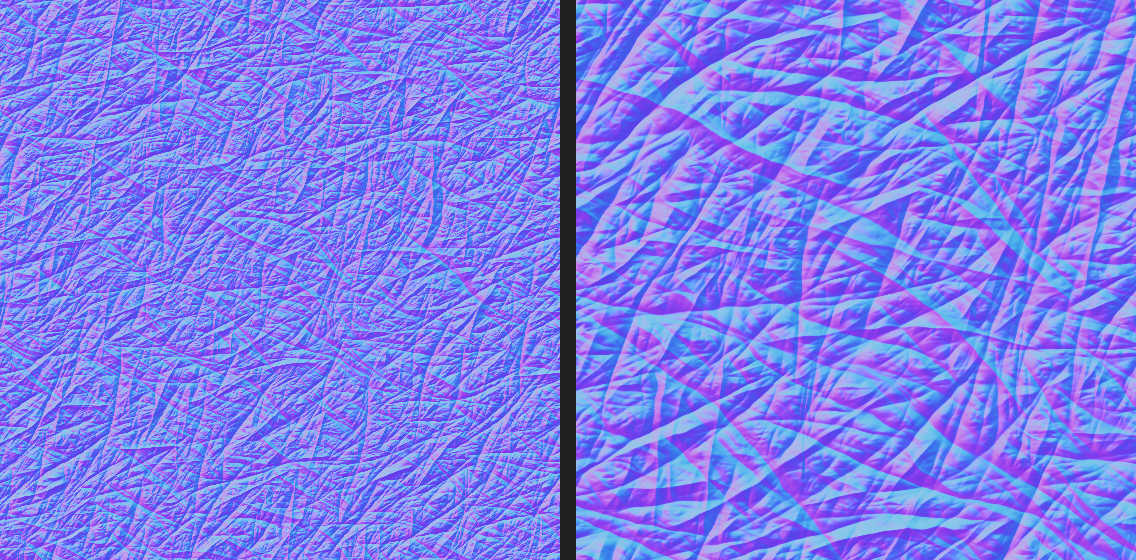
Left, the full canvas; right, a detail of the centre.
Reproduce this texture map procedurally as a Shadertoy shader.

```glsl
const int   LAYERS      = 22;      // crease layers, drawn fine to coarse
const float FINE_CELLS  = 46.0;    // cells per canvas, finest layer
const float BROAD_CELLS = 6.5;     // cells per canvas, broadest layer
const float FINE_WIDTH  = 0.075;   // crease width in cells, finest layer
const float BROAD_WIDTH = 0.021;   // crease width in cells, broadest layer
const float EDGE_SOFT   = 0.0007;  // rounding of crease edges, canvas units
const float MIN_ANGLE   = -0.85;   // range of crease directions, radians
const float MAX_ANGLE   = 1.5;
const float BEND        = 0.4;     // curvature of the creases
const float COVER       = 0.6;     // how far a crease flattens what lies below
const float CREASE_GAIN = 1.1;
const float FALLING_GAIN = 0.7;    // creases that run downward are softer
const float GRAIN_GAIN  = 0.33;
const float GRAIN_CELLS = 56.0;
const float SLOPE_LIMIT = 0.72;
const float SLOPE_KNEE  = 0.14;

vec4 hash4(vec3 p) {
    vec4 q = fract(p.xyzx * vec4(0.1031, 0.1030, 0.0973, 0.1099));
    q += dot(q, q.wzxy + 33.33);
    return fract((q.xxyz + q.yzzw) * q.zywx);
}

vec2 gradientAt(vec2 cell) {
    return hash4(vec3(cell, 7.0)).xy * 2.0 - 1.0;
}

// Gradient noise: value in x, derivatives in yz
vec3 gradientNoise(vec2 p) {
    vec2 i = floor(p), f = fract(p);
    vec2 u  = f * f * f * (f * (f * 6.0 - 15.0) + 10.0);
    vec2 du = 30.0 * f * f * (f * (f - 2.0) + 1.0);
    vec2 ga = gradientAt(i);
    vec2 gb = gradientAt(i + vec2(1, 0));
    vec2 gc = gradientAt(i + vec2(0, 1));
    vec2 gd = gradientAt(i + vec2(1, 1));
    float a = dot(ga, f);
    float b = dot(gb, f - vec2(1, 0));
    float c = dot(gc, f - vec2(0, 1));
    float d = dot(gd, f - vec2(1, 1));
    float k = a - b - c + d;
    vec2 slope = ga + u.x * (gb - ga) + u.y * (gc - ga) + u.x * u.y * (ga - gb - gc + gd)
               + du * (u.yx * k + vec2(b, c) - a);
    return vec3(a + u.x * (b - a) + u.y * (c - a) + u.x * u.y * k, slope);
}

// Fine crumbled surface between the creases
vec2 grainSlope(vec2 p) {
    vec2 slope = vec2(0.0);
    mat2 turn = mat2(0.8, 0.6, -0.6, 0.8);
    mat2 frame = mat2(0.8, -0.5, 0.6, 1.1);
    float cells = GRAIN_CELLS;
    for (int i = 0; i < 3; i++) {
        vec3 n = gradientNoise(frame * p * cells + float(i) * 17.3);
        float ridge = n.x / sqrt(n.x * n.x + 0.004);
        slope += ridge * n.yz * frame;
        frame = turn * frame;
        cells *= 1.8;
    }
    return slope * GRAIN_GAIN;
}

// One layer of curved, tapered creases laid over the slope below
vec2 addCreases(vec2 slope, vec2 p, float layer, float cells, float width, float soft) {
    vec2 q = p * cells + layer * vec2(3.71, 5.37);
    vec2 home = floor(q);
    for (int y = -1; y <= 1; y++)
    for (int x = -1; x <= 1; x++) {
        vec2 cell = home + vec2(x, y);
        vec4 r = hash4(vec3(cell, layer + 11.0));
        vec4 s = hash4(vec3(cell, layer + 53.0));
        float angle = mix(MIN_ANGLE, MAX_ANGLE, r.z);
        vec2 along = vec2(cos(angle), sin(angle));
        vec2 across = vec2(along.y, -along.x);
        vec2 d = q - cell - r.xy;
        float t = dot(d, along);
        float reach = mix(0.5, 0.92, r.w);
        float taper = 1.0 - t * t / (reach * reach);
        if (taper <= 0.0) continue;

        float bend = BEND * (s.x - 0.5);
        float dist = dot(d, across) - bend * t * t;
        vec2 normal = across - 2.0 * bend * t * along;
        float w = width * mix(0.5, 1.6, s.y) * (0.3 + 0.7 * taper);
        float body = exp(-abs(dist) / w) * smoothstep(0.0, 0.5, taper);
        float edge = soft * cells;
        float side = dist / sqrt(dist * dist + edge * edge);
        float strength = mix(0.6, 1.4, s.z) * (s.w < 0.25 ? -1.0 : 1.0);
        strength *= angle < 0.0 ? FALLING_GAIN : 1.0;
        slope = slope * (1.0 - COVER * body) + normal * side * body * strength * CREASE_GAIN;
    }
    return slope;
}

void mainImage(out vec4 fragColor, in vec2 fragCoord) {
    vec2 p = fragCoord / iResolution.y;
    float soft = max(EDGE_SOFT, 0.35 / iResolution.y);
    vec2 slope = grainSlope(p);

    // Bend the plane gently, and fray the crease edges
    vec2 warped = p + 0.004 * gradientNoise(p * 11.0).yz
                    + 0.0008 * gradientNoise(p * 75.0 + 9.0).yz;

    for (int i = 0; i < LAYERS; i++) {
        float t = float(i) / float(LAYERS - 1);
        float cells = FINE_CELLS * pow(BROAD_CELLS / FINE_CELLS, t);
        float width = mix(FINE_WIDTH, BROAD_WIDTH, t);
        slope = addCreases(slope, warped, float(i), cells, width, soft);
    }

    // Even out the steepness and encode the surface normal, green pointing down
    slope *= SLOPE_LIMIT / sqrt(SLOPE_KNEE + dot(slope, slope));
    vec3 normal = normalize(vec3(slope.x, -slope.y, 1.0));
    fragColor = vec4(0.5 + 0.5 * normal, 1.0);
}
```
